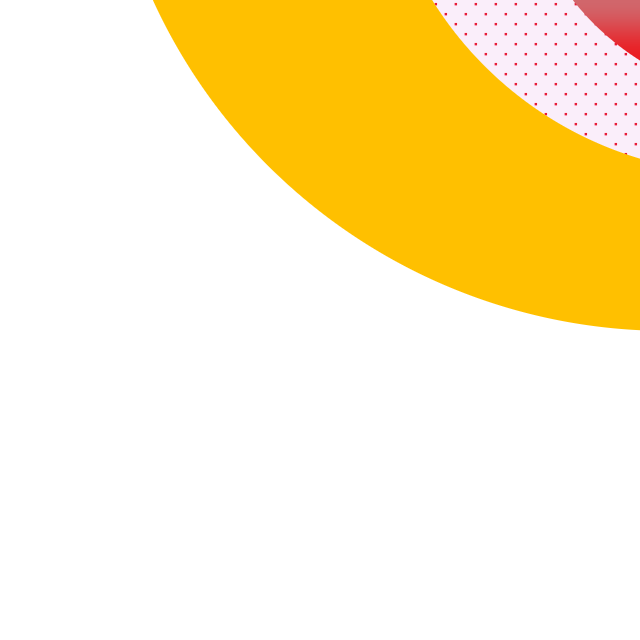
Give the GLSL for this background, as a WebGL 1 fragment shader.

```glsl
precision highp float;

uniform vec2 u_resolution;

// Discs: centre x, centre y, radius in canvas units
const vec3 AMBER_DISC = vec3(1.043, 1.367, 0.884);
const vec3 PALE_DISC = vec3(1.165, 1.305, 0.577);
const vec3 RED_DISC = vec3(1.223, 1.259, 0.418);

// Staggered dot lattice
const vec2 DOT_ORIGIN = vec2(0.681, 0.9935);
const float DOT_STEP = 0.015625;
const float DOT_HALF_SIZE = 0.0019;

// Height range of the red shading
const float RED_LOW = 0.905;
const float RED_HIGH = 1.0;

const vec3 WHITE = vec3(1.0);
const vec3 AMBER = vec3(1.0, 0.753, 0.0);
const vec3 PALE_PINK = vec3(0.98, 0.935, 0.98);
const vec3 DOT_RED = vec3(0.91, 0.10, 0.22);
const vec3 BRIGHT_RED = vec3(0.92, 0.11, 0.13);
const vec3 DUSTY_RED = vec3(0.82, 0.40, 0.42);

// Coverage of a shape from its signed distance
float coverage(float dist, float pixel) {
  return clamp(0.5 - dist / pixel, 0.0, 1.0);
}

float discMask(vec2 p, vec3 disc, float pixel) {
  return coverage(length(p - disc.xy) - disc.z, pixel);
}

// Small squares on a lattice turned by 45 degrees
float dotMask(vec2 p, float pixel) {
  vec2 q = (p - DOT_ORIGIN) / DOT_STEP;
  vec2 diagonal = 0.5 * vec2(q.x + q.y, q.x - q.y);
  vec2 cell = fract(diagonal + 0.5) - 0.5;
  vec2 offset = abs(vec2(cell.x + cell.y, cell.x - cell.y)) * DOT_STEP;
  return coverage(offset.x - DOT_HALF_SIZE, pixel)
       * coverage(offset.y - DOT_HALF_SIZE, pixel);
}

void main() {
  float pixel = 1.0 / min(u_resolution.x, u_resolution.y);
  vec2 p = gl_FragCoord.xy * pixel;

  // Dotted band and shaded core
  vec3 dotted = mix(PALE_PINK, DOT_RED, dotMask(p, pixel));
  vec3 core = mix(BRIGHT_RED, DUSTY_RED, smoothstep(RED_LOW, RED_HIGH, p.y));

  // Stack the discs from back to front
  vec3 color = mix(WHITE, AMBER, discMask(p, AMBER_DISC, pixel));
  color = mix(color, dotted, discMask(p, PALE_DISC, pixel));
  color = mix(color, core, discMask(p, RED_DISC, pixel));

  gl_FragColor = vec4(color, 1.0);
}
```
